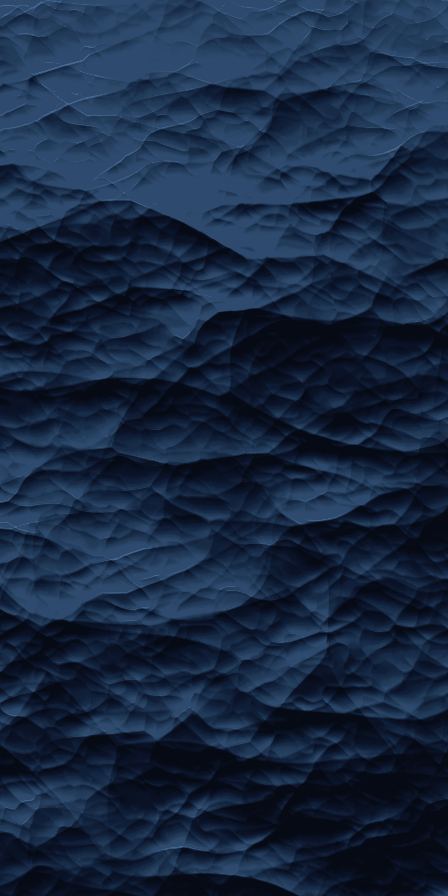
This texture is drawn by a WebGL 1 fragment shader. Its source:

```glsl
precision highp float;
// Crumpled dark blue paper: sharp folds and dished facets lit from above.

uniform vec2 u_resolution;

// Tones from deepest shadow to lit paper
const vec3 SHADOW   = vec3(0.02, 0.04, 0.08);
const vec3 MIDNIGHT = vec3(0.04, 0.07, 0.15);
const vec3 NAVY     = vec3(0.06, 0.12, 0.22);
const vec3 BLUE     = vec3(0.09, 0.17, 0.28);
const vec3 STEEL    = vec3(0.13, 0.23, 0.35);
const vec3 LIT      = vec3(0.18, 0.29, 0.43);
const vec3 GLINT    = vec3(0.09, 0.12, 0.14);

const vec2  LIGHT_DIR   = vec2(-0.29, 0.957);
const vec2  STRETCH     = vec2(0.78, 1.2);  // facets wider than tall
const float BASE_FREQ   = 3.3;              // largest facets per canvas width
const float FREQ_GAIN   = 1.9;
const float RELIEF      = 0.78;
const float WARP        = 0.42;
const float FOLD_WIDTH  = 0.0032;
const float GRAIN       = 0.10;

float hash(vec2 p) {
  vec3 q = fract(p.xyx * vec3(0.1031, 0.1030, 0.0973));
  q += dot(q, q.yzx + 33.33);
  return fract((q.x + q.y) * q.z);
}

vec2 hash2(vec2 p) {
  return vec2(hash(p), hash(p + 71.7));
}

float noise(vec2 p) {
  vec2 i = floor(p), f = fract(p);
  f = f * f * (3.0 - 2.0 * f);
  return mix(mix(hash(i), hash(i + vec2(1.0, 0.0)), f.x),
             mix(hash(i + vec2(0.0, 1.0)), hash(i + 1.0), f.x), f.y);
}

vec2 rotate(vec2 p, float a) {
  float c = cos(a), s = sin(a);
  return vec2(c * p.x - s * p.y, s * p.x + c * p.y);
}

// Dished cells that meet in sharp ridges
float facets(vec2 p) {
  vec2 cell = floor(p);
  float nearest = 8.0;
  for (int y = -1; y <= 1; y++) {
    for (int x = -1; x <= 1; x++) {
      vec2 id = cell + vec2(float(x), float(y));
      vec2 d = id + hash2(id) - p;
      nearest = min(nearest, dot(d, d));
    }
  }
  return nearest;
}

// Height of the sheet: facets at several sizes, each turned and bent
float height(vec2 p) {
  float sum = 0.0, freq = BASE_FREQ, weight = 0.8;
  for (int i = 0; i < 4; i++) {
    float layer = float(i);
    vec2 q = rotate(p, 0.55 * sin(layer * 2.4 + 0.8)) * STRETCH * freq;
    q += 19.3 * (layer + 1.0);
    vec2 bend = vec2(noise(q * 1.1 + 5.2), noise(q * 1.1 + 47.1)) - 0.5;
    sum += weight / freq * facets(q + 2.0 * WARP * bend);
    freq *= FREQ_GAIN;
    weight *= 0.88;
  }
  return sum;
}

float blob(vec2 p, vec2 center, vec2 size) {
  vec2 d = (p - center) / size;
  return exp(-dot(d, d));
}

// Broad light over the sheet, uv from 0 to 1
float broadLight(vec2 uv) {
  float light = -0.25 + 1.5 * smoothstep(0.58, 1.0, uv.y);
  light += 0.65 * blob(uv, vec2(0.25, 0.40), vec2(0.40, 0.12));
  light -= 0.75 * blob(uv, vec2(0.75, 0.48), vec2(0.35, 0.09));
  light += 0.35 * blob(uv, vec2(0.65, 0.25), vec2(0.45, 0.06));
  light -= 0.60 * blob(uv, vec2(0.40, 0.15), vec2(0.40, 0.05));
  light -= 1.10 * blob(uv, vec2(1.00, 0.02), vec2(0.35, 0.09));
  return light + 0.9 * (noise(uv * vec2(3.0, 9.0) + 3.7) - 0.5);
}

vec3 paperTone(float t) {
  vec3 c = mix(SHADOW, MIDNIGHT, smoothstep(0.04, 0.20, t));
  c = mix(c, NAVY, smoothstep(0.20, 0.42, t));
  c = mix(c, BLUE, smoothstep(0.42, 0.62, t));
  c = mix(c, STEEL, smoothstep(0.62, 0.80, t));
  return mix(c, LIT, smoothstep(0.80, 0.95, t));
}

void main() {
  vec2 uv = gl_FragCoord.xy / u_resolution;
  vec2 p = gl_FragCoord.xy / u_resolution.x;

  // Slope toward the light, and ridge sharpness
  vec2 stepToLight = LIGHT_DIR * FOLD_WIDTH;
  float here = height(p);
  float above = height(p + stepToLight);
  float below = height(p - stepToLight);
  float slope = (below - above) / (2.0 * FOLD_WIDTH);
  float ridge = (2.0 * here - above - below) / FOLD_WIDTH;

  float depth = mix(0.65, 1.3, noise(p * 4.0 + 11.0)) * mix(1.0, 0.7, smoothstep(0.7, 1.0, uv.y));
  float light = broadLight(uv) + RELIEF * depth * slope;
  light += GRAIN * (noise(p * 170.0) + noise(p * 90.0) - 1.0);

  // Even out the light into tone shares, then add glints along folds
  float tone = 1.0 / (1.0 + exp(-1.7 * light));
  float glint = smoothstep(0.5, 1.9, ridge) * smoothstep(0.3, 0.75, noise(p * 7.0 + 29.0));
  vec3 color = paperTone(tone) + GLINT * glint * (0.25 + 0.75 * tone);
  gl_FragColor = vec4(color, 1.0);
}
```
